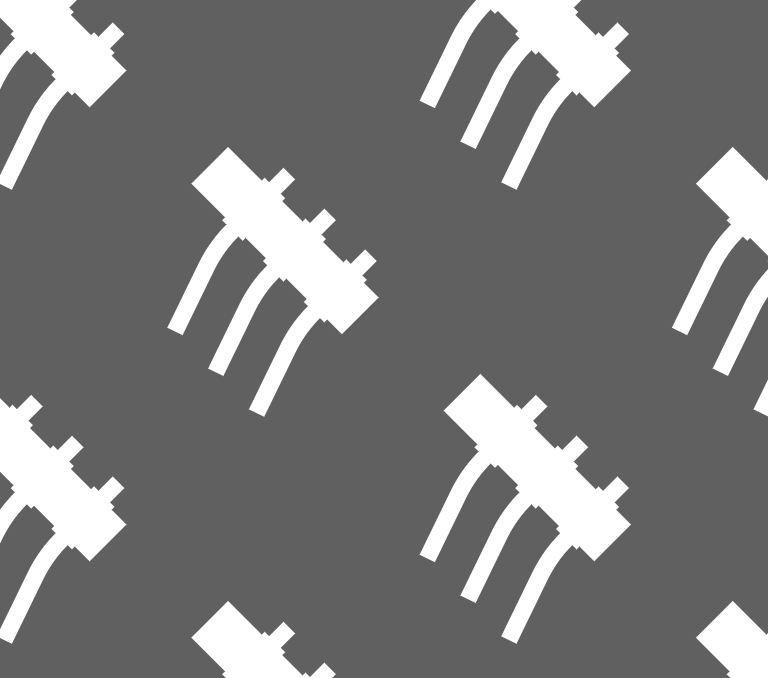
This pattern is drawn by a Shadertoy shader. Its source:

```glsl
// White slanted bars on flat grey, in a half-drop repeat. Each bar carries three
// collars, three short pegs and three curved legs. The bar is a union of distance
// functions in a frame turned 45 degrees; two shifted lattices make the repeat.

#define CANVAS_HEIGHT 678.0               // design units over the canvas height
#define PERIOD vec2(504.6, 454.0)         // lattice spacing
#define ORIGIN vec2(285.0, 437.4)         // centre of one bar
#define BAR_HALF vec2(106.5, 26.0)
#define COLLAR_HALF vec2(14.5, 30.1)
#define PEG_HALF vec2(8.2, 50.4)          // reach is measured from the bar axis
#define LIMB_START 13.4                   // middle limb, along the bar
#define LIMB_STEP 57.7
#define LEG_HALF_WIDTH 8.5
#define LEG_BEND vec3(137.0, 0.332, 30.0) // radius, angle, start of the bend
#define LEG_TAIL 71.3                     // straight length after the bend
#define GREY vec3(0.376)

float boxDistance(vec2 p, vec2 halfSize) {
    vec2 d = abs(p) - halfSize;
    return length(max(d, 0.0)) + min(max(d.x, d.y), 0.0);
}

// Leg running along +y: a straight root, an arc toward +x, then a straight tail.
float legDistance(vec2 p) {
    vec2 q = p - vec2(LEG_BEND.x, LEG_BEND.z);
    float angle = clamp(atan(q.y, -q.x), 0.0, LEG_BEND.y);
    vec2 tangent = vec2(sin(angle), cos(angle));
    vec2 normal = vec2(-tangent.y, tangent.x);
    float across = abs(dot(q, normal) - LEG_BEND.x) - LEG_HALF_WIDTH;
    float along = dot(q, tangent);
    return max(across, max(along - LEG_TAIL, -along - LEG_BEND.z));
}

// One bar with its limbs; x runs along the bar, y toward the pegs.
float motifDistance(vec2 p) {
    float d = boxDistance(p, BAR_HALF);
    for (int i = -1; i <= 1; i++) {
        vec2 q = p - vec2(LIMB_START + float(i) * LIMB_STEP, 0.0);
        d = min(d, boxDistance(q, COLLAR_HALF));
        vec2 pegCentre = vec2(0.0, 0.5 * PEG_HALF.y);
        d = min(d, boxDistance(q - pegCentre, PEG_HALF * vec2(1.0, 0.5)));
        d = min(d, legDistance(vec2(q.x, -q.y)));
    }
    return d;
}

// Repeat the motif on a lattice and turn each cell into the bar frame.
float latticeDistance(vec2 p) {
    vec2 cell = p - PERIOD * round(p / PERIOD);
    return motifDistance(vec2(cell.x - cell.y, cell.x + cell.y) * sqrt(0.5));
}

void mainImage(out vec4 fragColor, in vec2 fragCoord) {
    float pixel = CANVAS_HEIGHT / iResolution.y;
    vec2 p = fragCoord * pixel - ORIGIN;

    // Two lattices, half a period apart
    float d = min(latticeDistance(p), latticeDistance(p - 0.5 * PERIOD));

    float coverage = clamp(0.5 - d / pixel, 0.0, 1.0);
    fragColor = vec4(mix(GREY, vec3(1.0), coverage), 1.0);
}
```
